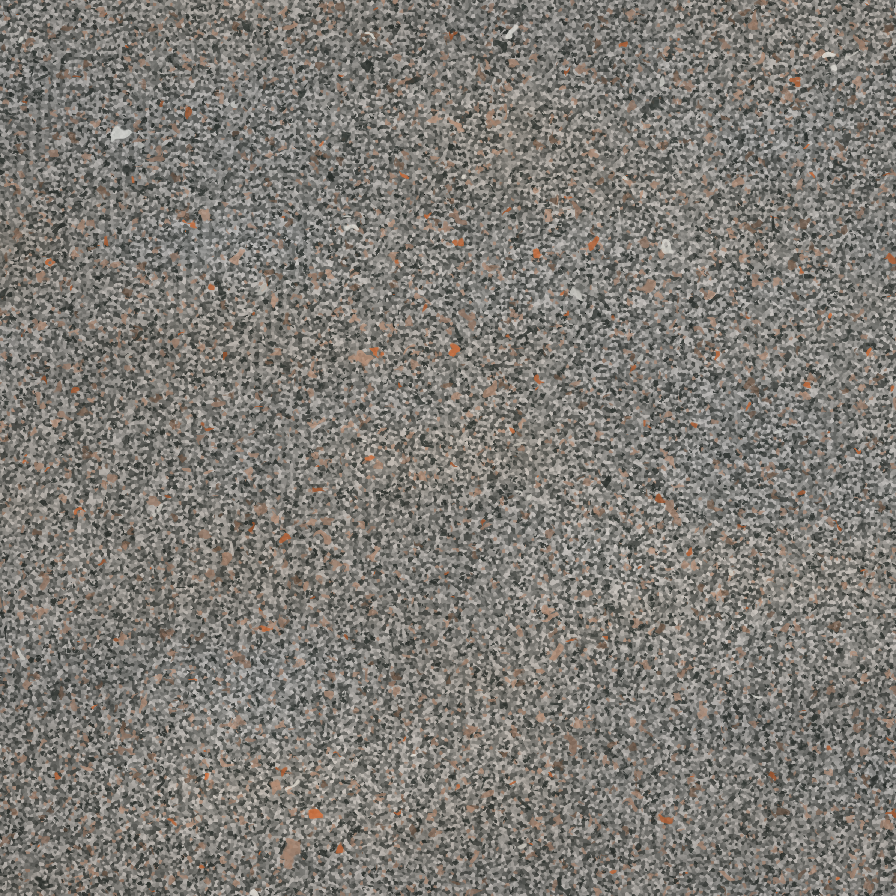
Reproduce this texture procedurally as a three.js fragment shader.

```glsl
varying vec2 vUv;

// Stone colours
const vec3 GRAIN_DARK = vec3(0.24, 0.25, 0.235);
const vec3 GRAIN_LIGHT = vec3(0.755, 0.735, 0.715);
const vec3 MICA = vec3(0.17, 0.19, 0.175);
const vec3 TAN = vec3(0.65, 0.52, 0.44);
const vec3 BROWN = vec3(0.44, 0.34, 0.27);
const vec3 RUST = vec3(0.70, 0.38, 0.21);
const vec3 QUARTZ = vec3(0.80, 0.79, 0.76);

// Sizes and strengths, in canvas units
const float GRAIN_CELLS = 300.0;
const float GRAIN_BLEND = 11.0;
const float WARM_GRAINS = 0.04;
const float EDGE = 0.0010;
const float CHIP_WARP = 0.7;
const float CLOUD_CONTRAST = 0.28;
const vec2 CLOUD_SCALE = vec2(2.2, 5.0);
const vec3 COOL_SHIFT = vec3(-0.06, 0.0, 0.07);

float hash(vec2 p) {
  return fract(sin(dot(p, vec2(127.1, 311.7))) * 43758.5453);
}

vec2 hash2(vec2 p) {
  return vec2(hash(p), hash(p + 57.3));
}

float valueNoise(vec2 p) {
  vec2 i = floor(p);
  vec2 f = fract(p);
  f = f * f * (3.0 - 2.0 * f);
  float low = mix(hash(i), hash(i + vec2(1.0, 0.0)), f.x);
  float high = mix(hash(i + vec2(0.0, 1.0)), hash(i + 1.0), f.x);
  return mix(low, high, f.y);
}

float fbm(vec2 p) {
  float sum = 0.0;
  float gain = 0.5;
  for (int i = 0; i < 4; i++) {
    sum += gain * valueNoise(p);
    p = p * 2.1 + 13.7;
    gain *= 0.5;
  }
  return sum;
}

// Packed fine crystals, softly blended where they meet
vec3 crystalBed(vec2 uv) {
  vec2 p = uv * GRAIN_CELLS;
  vec2 home = floor(p);
  vec3 sum = vec3(0.0);
  float total = 0.0;
  for (int y = -1; y <= 1; y++) {
    for (int x = -1; x <= 1; x++) {
      vec2 cell = home + vec2(float(x), float(y));
      vec2 d = p - cell - hash2(cell);
      float weight = exp(-GRAIN_BLEND * dot(d, d));
      vec3 grain = mix(GRAIN_DARK, GRAIN_LIGHT, hash(cell + 91.7));
      float warm = step(hash(cell + 23.9), WARM_GRAINS);
      sum += weight * mix(grain, TAN, 0.8 * warm);
      total += weight;
    }
  }
  return sum / max(total, 0.00001);
}

// Scattered ragged chips: x is coverage, y is a random tone
vec2 chips(vec2 uv, float cells, float chance, vec2 radii, float seed) {
  vec2 p = uv * cells;
  vec2 bend = p * 2.3 + seed;
  p += CHIP_WARP * (vec2(valueNoise(bend), valueNoise(bend + 47.9)) - 0.5);
  vec2 home = floor(p);
  float ragged = 0.65 + 0.7 * valueNoise(p * 5.3 + seed);
  vec2 result = vec2(0.0);
  for (int y = -1; y <= 1; y++) {
    for (int x = -1; x <= 1; x++) {
      vec2 cell = home + vec2(float(x), float(y));
      vec2 key = cell + seed;
      float present = step(hash(key), chance);
      float angle = 6.2832 * hash(key + 17.1);
      float c = cos(angle);
      float s = sin(angle);
      vec2 d = mat2(c, s, -s, c) * (p - cell - hash2(key + 31.3));
      d.y *= mix(1.0, 1.8, hash(key + 43.7));
      float radius = mix(radii.x, radii.y, hash(key + 71.9));
      float gap = length(d) * ragged - radius;
      float cover = present * (1.0 - smoothstep(-EDGE * cells, EDGE * cells, gap));
      if (cover > result.x) result = vec2(cover, hash(key + 83.3));
    }
  }
  return result;
}

vec3 lay(vec3 base, vec3 tint, vec2 chip, float opacity) {
  return mix(base, tint * mix(0.84, 1.12, chip.y), chip.x * opacity);
}

void main() {
  vec3 color = crystalBed(vUv);

  // Mineral layers, small to large
  color = lay(color, MICA, chips(vUv, 150.0, 0.16, vec2(0.18, 0.48), 11.0), 0.85);
  color = lay(color, BROWN, chips(vUv, 75.0, 0.11, vec2(0.12, 0.38), 137.0), 0.7);
  color = lay(color, TAN, chips(vUv, 90.0, 0.13, vec2(0.16, 0.48), 251.0), 0.75);
  color = lay(color, TAN, chips(vUv, 38.0, 0.09, vec2(0.10, 0.32), 373.0), 0.8);
  color = lay(color, RUST, chips(vUv, 64.0, 0.035, vec2(0.10, 0.32), 491.0), 0.85);
  color = lay(color, MICA, chips(vUv, 44.0, 0.03, vec2(0.10, 0.25), 613.0), 0.8);
  color = lay(color, QUARTZ, chips(vUv, 34.0, 0.03, vec2(0.08, 0.20), 739.0), 0.85);

  // Broad sideways clouds of shade and faint cool tint
  float shade = fbm(vUv * CLOUD_SCALE + 4.3) - 0.47;
  float cool = fbm(vUv * CLOUD_SCALE * 1.6 + 29.1) - 0.47;
  color *= 1.0 + CLOUD_CONTRAST * shade;
  color *= 1.0 + cool * COOL_SHIFT;

  gl_FragColor = vec4(color, 1.0);
}
```
